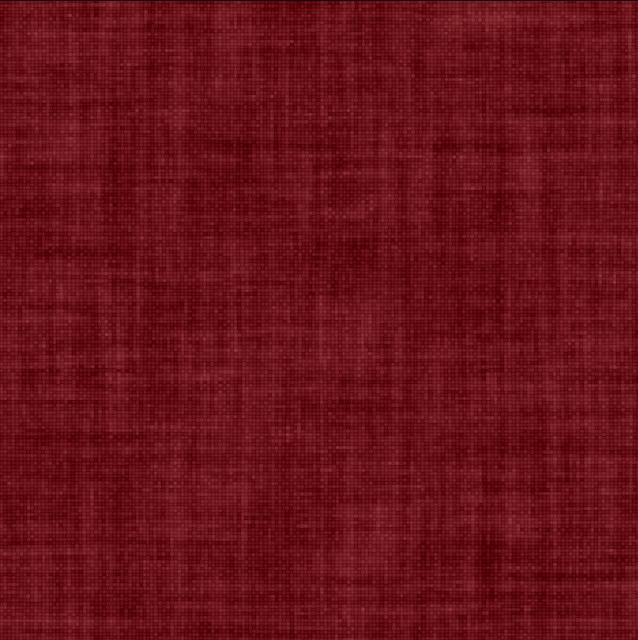
Give the GLSL for this texture, as a WebGL 1 fragment shader.

```glsl
precision highp float;
uniform vec2 u_resolution;

#define THREADS vec2(170.0, 182.0)
#define WOBBLE 0.7
#define RELIEF 0.105
#define THREAD_TONE 0.055
#define STREAK 0.085
#define BAND 0.07
#define MOTTLE 0.035
#define GRAIN 0.06
#define SLUB 0.07
#define BASE_RED vec3(0.408, 0.064, 0.094)
#define TONE_TINT vec3(1.0, 0.86, 0.86)

const float PI = 3.14159265;

float hash(vec2 p) {
    vec3 q = fract(vec3(p.xyx) * 0.1031);
    q += dot(q, q.yzx + 33.33);
    return fract((q.x + q.y) * q.z);
}

vec2 gradient(vec2 cell) {
    float angle = 2.0 * PI * hash(cell);
    return vec2(cos(angle), sin(angle));
}

// Gradient noise, about -0.7 to 0.7
float noise(vec2 p) {
    vec2 i = floor(p), f = fract(p);
    vec2 s = f * f * f * (f * (f * 6.0 - 15.0) + 10.0);
    vec2 e = vec2(1.0, 0.0);
    float low = mix(dot(gradient(i), f), dot(gradient(i + e), f - e), s.x);
    float high = mix(dot(gradient(i + e.yx), f - e.yx),
                     dot(gradient(i + 1.0), f - 1.0), s.x);
    return mix(low, high, s.y);
}

// Tone of one yarn: its dye, soft streaks along it and rare pale slubs
float yarnTone(float id, float along, float seed) {
    float dye = hash(vec2(id, seed)) - 0.5;
    float streak = noise(vec2(id * 7.31 + seed, along * 14.0));
    float slub = noise(vec2(id * 5.77 + seed + 40.0, along * 32.0));
    return THREAD_TONE * dye + STREAK * streak
         + SLUB * smoothstep(0.25, 0.55, slub);
}

void main() {
    vec2 uv = gl_FragCoord.xy / u_resolution.y;

    // Uneven yarn spacing with a slight bend
    vec2 spacing = vec2(noise(vec2(uv.x * 28.0, uv.y * 3.0)),
                        noise(vec2(uv.x * 3.0 + 50.0, uv.y * 28.0)));
    vec2 yarn = uv * THREADS + WOBBLE * spacing;
    vec2 id = floor(yarn);

    // Plain weave: warp and weft take turns on top
    float warpOver = 0.5 + 0.5 * sin(PI * yarn.x) * sin(PI * yarn.y);
    vec2 crown = 0.5 - 0.5 * cos(2.0 * PI * yarn);
    float relief = mix(crown.y, crown.x, warpOver) - 0.5;
    float resolved = smoothstep(1.5, 2.4, u_resolution.y / THREADS.y);

    float warp = yarnTone(id.x, uv.y, 11.0);
    float weft = yarnTone(id.y, uv.x, 83.0);
    float tone = RELIEF * relief * resolved + mix(weft, warp, warpOver);

    // Long bands of several yarns, broad mottling and grain at the crossings
    tone += BAND * noise(vec2(uv.x * 48.0, uv.y * 3.5));
    tone += BAND * noise(vec2(uv.x * 4.5 + 20.0, uv.y * 55.0));
    tone += MOTTLE * noise(uv * 6.0 + 9.0);
    tone += GRAIN * (hash(id + 200.0) - 0.5) * resolved;

    vec3 cloth = max(BASE_RED + tone * TONE_TINT, vec3(0.22, 0.005, 0.02));

    // Thin dark edge along the top
    float edge = smoothstep(0.9975, 0.9995, uv.y);
    gl_FragColor = vec4(mix(cloth, vec3(0.06, 0.02, 0.03), edge), 1.0);
}
```
